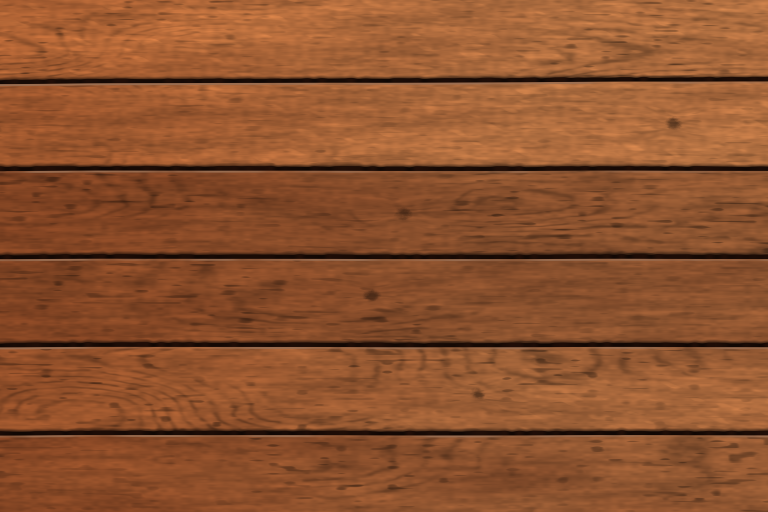
Give the GLSL for this texture, as a WebGL 2 fragment shader.

```glsl
#version 300 es
precision highp float;
// Six weathered horizontal timber planks, parted by five dark seams.
// Each plank has its own tone, fibres, arched growth rings, pores and knot,
// all made from stretched value noise shifted by a seed for that plank.
uniform vec2 u_resolution;
out vec4 outColor;

#define PITCH 0.1722          // plank spacing, in canvas heights
#define FIRST_SEAM 0.1535     // height of the lowest seam
#define SEAM_HALF 0.0036      // half width of the dark gap
#define LIP_WIDTH 0.0032      // pale worn edge under each gap
#define FIBRE_DEPTH 0.34
#define RING_DEPTH 0.22
#define PORE_DEPTH 0.30
#define WOOD_DARK vec3(0.47, 0.260, 0.143)
#define WOOD_LIGHT vec3(0.73, 0.455, 0.262)
#define LIP_COLOR vec3(0.60, 0.43, 0.32)
#define GAP_COLOR vec3(0.085, 0.036, 0.018)

// Base brightness of the planks, bottom to top
const float TONES[6] = float[6](0.27, 0.52, 0.27, 0.25, 0.70, 0.82);

float hash(vec2 p) {
  return fract(sin(dot(p, vec2(12.9898, 78.233))) * 43758.5453);
}

float noise(vec2 p) {
  vec2 i = floor(p), f = fract(p);
  f = f * f * (3.0 - 2.0 * f);
  return mix(mix(hash(i), hash(i + vec2(1, 0)), f.x),
             mix(hash(i + vec2(0, 1)), hash(i + vec2(1, 1)), f.x), f.y);
}

float fbm(vec2 p) {
  float sum = 0.0, amp = 0.5;
  for (int i = 0; i < 4; i++) {
    sum += amp * noise(p);
    p = p * 2.03 + 17.3;
    amp *= 0.5;
  }
  return sum / 0.9375;
}

// Colour of one plank at p; across runs 0..1 from its lower to upper edge
vec3 plankColor(vec2 p, float across, int index, float aspect) {
  float id = float(index);
  vec2 seed = vec2(id * 7.31, id * 13.7) + 3.0;

  // Knot: bends the grain around it and darkens its middle
  vec2 knot = vec2(aspect * (0.08 + 0.84 * hash(seed)), 0.3 + 0.4 * hash(seed + 5.0));
  vec2 toKnot = vec2(p.x - knot.x, (across - knot.y) * PITCH);
  float knotPower = step(0.3, hash(seed + 9.0));
  float bend = exp(-dot(toKnot * vec2(22.0, 40.0), toKnot * vec2(22.0, 40.0)));
  vec2 q = p + seed;
  q.y += knotPower * bend * toKnot.y * 0.7;
  q.y += 0.012 * (noise(q * vec2(3.0, 5.0)) - 0.5);

  // Broad stains and light that grows to the right
  float side = p.x / aspect;
  float tone = TONES[index] + 0.30 * (side - 0.5);
  tone += 0.55 * (fbm(q * vec2(3.0, 14.0)) - 0.5);
  vec3 color = mix(WOOD_DARK, WOOD_LIGHT, clamp(tone, -0.15, 1.2));
  color *= mix(vec3(1.04, 0.96, 0.89), vec3(1.0, 1.01, 1.02), smoothstep(0.0, 0.7, side));

  // Long fibres and finer flecks
  float fibre = fbm(q * vec2(9.0, 95.0)) - 0.5;
  float fleck = noise(q * vec2(75.0, 210.0)) - 0.5;
  color *= 1.0 + FIBRE_DEPTH * fibre + 0.13 * fleck;

  // Growth rings: contours of smooth noise, broken up along their length
  float field = noise(q * vec2(2.2, 10.0)) + 0.10 * fbm(q * vec2(9.0, 24.0));
  float ring = pow(0.5 + 0.5 * sin(field * 75.0), 3.0);
  float patchy = smoothstep(0.42, 0.70, fbm(q * vec2(2.5, 8.0) + 31.0));
  float broken = smoothstep(0.25, 0.65, noise(q * vec2(38.0, 130.0)));
  color *= 1.0 - RING_DEPTH * ring * patchy * (0.35 + 0.65 * broken);

  // Dark pores, and pale wavy rays on the lighter planks
  float pore = smoothstep(0.70, 0.92, noise(q * vec2(30.0, 170.0) + 47.0));
  color *= 1.0 - PORE_DEPTH * pore * (0.4 + 0.6 * patchy);
  float ray = smoothstep(0.66, 0.90, noise(vec2(q.x * 34.0 + q.y * 60.0, q.y * 110.0)));
  color += vec3(0.07, 0.045, 0.025) * ray * smoothstep(0.4, 0.8, tone);

  // Knot heart with a ragged outline
  float reach = length(toKnot * vec2(0.8, 1.0)) + 0.012 * (fbm(q * vec2(60.0, 90.0)) - 0.5);
  color *= 1.0 - 0.42 * knotPower * (1.0 - smoothstep(0.002, 0.014, reach));
  return color;
}

void main() {
  vec2 p = gl_FragCoord.xy / u_resolution.y;
  float aspect = u_resolution.x / u_resolution.y;
  float pixel = 1.0 / u_resolution.y;

  // Upper seam leans slightly; all of them waver a little
  float lean = 0.005 * (p.x / aspect - 0.5) * smoothstep(0.70, 0.84, p.y);
  float row = (p.y - lean + 0.0012 * (noise(vec2(p.x * 5.0, 2.0)) - 0.5) - FIRST_SEAM) / PITCH + 1.0;
  int index = clamp(int(floor(row)), 0, 5);
  vec3 color = plankColor(p, fract(row), index, aspect);

  // Signed height above the nearest seam
  float seam = round(row);
  float height = (row - seam) * PITCH;
  float rough = noise(vec2(p.x * 70.0, seam * 9.0));

  // Rounded, shaded lower edge of the plank above
  float shade = (1.0 - smoothstep(SEAM_HALF, 0.010 + 0.004 * rough, height)) * step(0.0, height);
  color *= 1.0 - 0.55 * shade;

  // Worn pale lip on the plank below, stronger in places
  float lipCentre = -SEAM_HALF - 0.5 * LIP_WIDTH;
  float lip = 1.0 - smoothstep(0.3 * LIP_WIDTH, 0.5 * LIP_WIDTH + pixel, abs(height - lipCentre));
  float wear = 0.25 + 0.7 * smoothstep(0.25, 0.7, fbm(vec2(p.x * 9.0, seam * 5.0)));
  color = mix(color, LIP_COLOR, lip * wear);

  // Dark gap, ragged along its upper side
  float halfWidth = SEAM_HALF + 0.0022 * rough * step(0.0, height);
  float gap = 1.0 - smoothstep(halfWidth - 0.6 * pixel, halfWidth + 0.6 * pixel, abs(height));
  color = mix(color, GAP_COLOR * (0.7 + 0.8 * rough), gap);

  outColor = vec4(color, 1.0);
}
```
